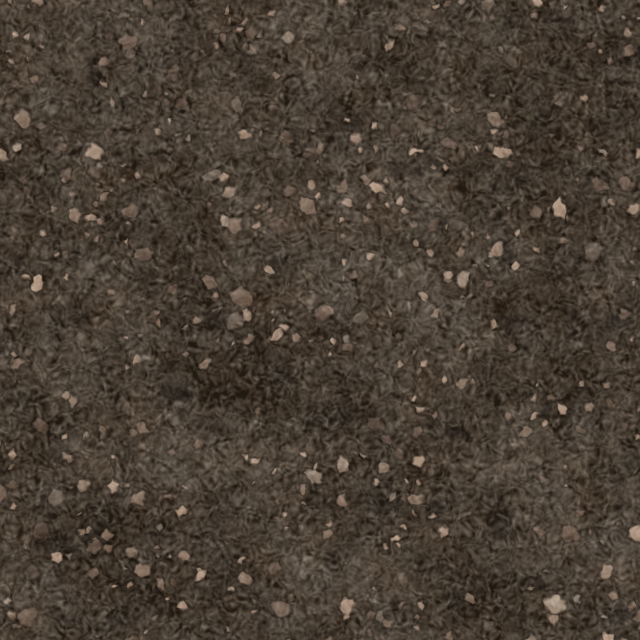
Give the GLSL for this texture, as a WebGL 1 fragment shader.

```glsl
precision highp float;
// Dark fibrous soil with tan grit and small worn pebbles scattered through it.
uniform vec2 u_resolution;

float hash(vec2 p) {
  vec3 q = fract(p.xyx * vec3(0.1031, 0.1030, 0.0973));
  q += dot(q, q.yzx + 33.33);
  return fract((q.x + q.y) * q.z);
}

float corner(vec2 cell, vec2 offset) {
  float a = 6.2832 * hash(cell);
  return dot(vec2(cos(a), sin(a)), offset);
}

// Gradient noise, centred on zero
float noise(vec2 p) {
  vec2 i = floor(p), f = p - i;
  vec2 u = f * f * f * (f * (f * 6.0 - 15.0) + 10.0);
  float low = mix(corner(i, f), corner(i + vec2(1, 0), f - vec2(1, 0)), u.x);
  float high = mix(corner(i + vec2(0, 1), f - vec2(0, 1)), corner(i + 1.0, f - 1.0), u.x);
  return mix(low, high, u.y);
}

vec2 rotate(vec2 p, float a) {
  float c = cos(a), s = sin(a);
  return vec2(c * p.x - s * p.y, s * p.x + c * p.y);
}

// Short strands in several directions, each direction ruling its own patches
float strands(vec2 p) {
  float sum = 0.0;
  for (int i = 0; i < 4; i++) {
    float k = float(i);
    float patchWeight = smoothstep(-0.2, 0.3, noise(p * 28.0 + k * 37.0 + 5.0));
    vec2 along = rotate(p, 0.35 + k * 0.785) * vec2(60.0, 150.0);
    sum += patchWeight * noise(along + k * 71.0 + 200.0);
  }
  return sum;
}

// Signed distance to an irregular stone: a five-sided shape worn towards a circle
float stoneDistance(vec2 v, float radius, vec2 id) {
  float d = -1.0;
  float turn = 6.2832 * hash(id + 3.7);
  v = rotate(v, turn) * vec2(1.0, 1.0 + 0.7 * hash(id + 8.1));
  for (int k = 0; k < 5; k++) {
    float r = hash(id + float(k) * 13.3 + 21.0);
    float a = 1.2566 * (float(k) + 0.5 * r);
    d = max(d, dot(v, vec2(cos(a), sin(a))) - radius * (0.7 + 0.5 * r));
  }
  return mix(d, length(v) - radius, 0.35);
}

// Lays one size of stones over the soil
vec3 addStones(vec3 color, vec2 p, float scale, float density, float grain) {
  vec2 g = p * scale + scale * 1.7;
  vec2 base = floor(g);
  float blur = 0.0034 * scale;
  for (int y = -1; y <= 1; y++) {
    for (int x = -1; x <= 1; x++) {
      vec2 id = base + vec2(x, y);
      float cluster = 1.0 + 3.0 * noise(id / scale * 8.0 + 40.0);
      if (hash(id + 0.5) > density * cluster) continue;
      vec2 center = id + 0.2 + 0.6 * vec2(hash(id + 51.0), hash(id + 87.0));
      float radius = mix(0.14, 0.27, hash(id + 11.0));
      vec2 v = g - center;
      float d = stoneDistance(v, radius, id);
      float tone = hash(id + 63.0);
      vec3 stone = mix(vec3(0.42, 0.34, 0.29), vec3(0.71, 0.61, 0.53), tone);
      stone = mix(stone, vec3(0.66, 0.61, 0.55), 0.5 * step(0.88, hash(id + 29.0)));
      stone += 0.25 * dot(v, vec2(-0.5, 0.8)) + 0.5 * grain;
      // Soft shadow, then the stone itself
      color *= 1.0 - 0.18 * (1.0 - smoothstep(0.0, blur * 1.8, d));
      float cover = 1.0 - smoothstep(-blur, blur * 0.7, d);
      color = mix(color, stone, cover * mix(0.5, 0.95, tone));
    }
  }
  return color;
}

void main() {
  vec2 p = gl_FragCoord.xy / u_resolution.y;

  // Bend the domain so strands curl and outlines turn ragged
  vec2 bend = vec2(noise(p * 45.0 + 11.0), noise(p * 45.0 + 93.0));
  vec2 fray = vec2(noise(p * 110.0 + 14.0), noise(p * 110.0 + 66.0));
  vec2 q = p + 0.006 * bend;

  // Soil relief from fine crumbs to broad patches
  float crumbs = 0.9 * noise(q * 90.0 + 17.0) + noise(q * 175.0 + 31.0);
  float clods = noise(q * 38.0 + 7.0) + 0.9 * noise(p * 20.0 + 133.0);
  float broad = noise(p * 4.0 + 2.0) + noise(p * 9.0 + 61.0);
  float relief = 0.10 * crumbs + 0.15 * strands(q) + 0.07 * clods + 0.08 * broad;

  // Thin pale fibres follow the zero lines of a noise
  float fibre = 1.0 - smoothstep(0.0, 0.10, abs(noise(q * 48.0 + 150.0)));
  relief += 0.045 * fibre * smoothstep(0.0, 0.3, noise(p * 30.0 + 77.0));

  vec3 color = vec3(0.276, 0.237, 0.197) + relief * vec3(1.0, 0.95, 0.90);
  color += vec3(0.016, 0.0, -0.010) * noise(p * 16.0 + 120.0);

  // Occasional dark hollows
  color *= 1.0 - 0.25 * smoothstep(0.34, 0.55, noise(q * 17.0 + 45.0));
  color = max(color, vec3(0.125, 0.10, 0.075));

  // Grit, small stones and larger stones
  vec2 ragged = p + 0.003 * bend + 0.004 * fray;
  color = addStones(color, ragged, 44.0, 0.17, relief);
  color = addStones(color, ragged, 27.0, 0.21, relief);
  color = addStones(color, ragged, 18.0, 0.24, relief);

  gl_FragColor = vec4(color, 1.0);
}
```
